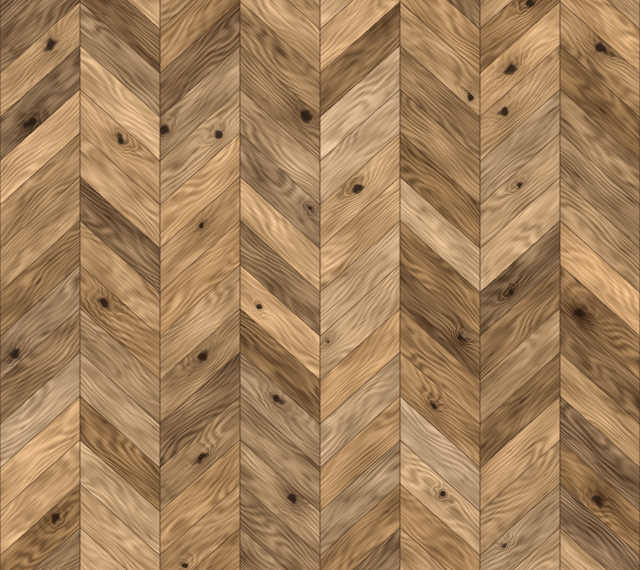
Give the GLSL for this texture, as a Shadertoy shader.

```glsl
// Chevron parquet: eight columns of slanted planks, mirrored in pairs.
// Each plank gets its own tone, tint, grain and sometimes a knot, all from
// hashed plank ids and gradient noise; thin dark joints separate the planks.

const float COLUMNS = 8.0;
const float PLANKS_DOWN = 13.0;
const float FLOOR_HEIGHT = 7.146;   // in column widths
const float SLOPE = 0.9;            // rise of a plank across one column
const float PHASE = 0.33;           // vertical offset, in planks
const float TAU = 6.2832;

const vec3 DARK_WOOD  = vec3(0.29, 0.20, 0.12);
const vec3 MID_WOOD   = vec3(0.64, 0.50, 0.35);
const vec3 PALE_WOOD  = vec3(0.94, 0.78, 0.60);
const vec3 KNOT_COLOR = vec3(0.15, 0.10, 0.07);
const vec3 SEAM_COLOR = vec3(0.24, 0.16, 0.10);

float hash(vec2 p) {
    vec3 q = fract(p.xyx * vec3(0.1031, 0.1030, 0.0973));
    q += dot(q, q.yzx + 33.33);
    return fract((q.x + q.y) * q.z);
}

float cornerSlope(vec2 cell, vec2 offset) {
    float angle = TAU * hash(cell);
    return dot(vec2(cos(angle), sin(angle)), offset);
}

float gradientNoise(vec2 p) {
    vec2 i = floor(p), f = fract(p);
    vec2 u = f * f * f * (f * (f * 6.0 - 15.0) + 10.0);
    vec2 e = vec2(1.0, 0.0);
    float low  = mix(cornerSlope(i, f), cornerSlope(i + e, f - e), u.x);
    float high = mix(cornerSlope(i + e.yx, f - e.yx),
                     cornerSlope(i + 1.0, f - 1.0), u.x);
    return mix(low, high, u.y);
}

// Coverage of a line with the given half width, softened over one pixel
float lineMask(float dist, float halfWidth, float pixel) {
    return clamp((halfWidth - dist) / pixel + 0.5, 0.0, 1.0);
}

vec3 woodRamp(float tone) {
    vec3 lower = mix(DARK_WOOD, MID_WOOD, clamp(tone * 2.0, 0.0, 1.0));
    return mix(lower, PALE_WOOD, clamp(tone * 2.0 - 1.0, 0.0, 1.0));
}

// p.x runs along the plank, p.y across it
vec3 plankColor(vec2 p, vec2 id, float thickness) {
    vec2 shift = 60.0 * vec2(hash(id + 3.1), hash(id + 7.7));
    vec2 g = p + shift;

    // Knot position and size; most planks have none
    float hasKnot = step(0.66, hash(id + 11.3));
    vec2 center = vec2(0.25 + hash(id + 17.9),
                       thickness * mix(0.2, 0.8, hash(id + 23.5)));
    float size = mix(0.025, 0.075, hash(id + 31.7));
    vec2 toKnot = (p - center) * vec2(0.75, 1.1);
    float r = length(toKnot) + 0.05 * gradientNoise(g * 13.0);
    float core = hasKnot * (1.0 - smoothstep(size * 0.4, size * 1.3, r));
    float halo = hasKnot * exp(-r * r / (size * size * 7.0));

    // Growth rings, stretched into long arches and bent around the knot
    float warp = gradientNoise(g * vec2(0.9, 2.6));
    float wobble = gradientNoise(g * vec2(3.0, 9.0));
    float ringPhase = g.y * 13.0 + warp * 5.0 + wobble * 0.7 + halo * 2.5;
    float rings = sin(TAU * ringPhase);
    float ringStrength = 0.05 + 0.09 * smoothstep(-0.2, 0.4,
                         gradientNoise(g * vec2(1.3, 3.5) + 9.0));

    // Fine fibres, soft stains and short dark flecks
    float fibre = gradientNoise(g * vec2(3.5, 48.0));
    float stain = gradientNoise(g * vec2(1.6, 4.5) + 21.0);
    float fleck = smoothstep(0.3, 0.6, gradientNoise(g * vec2(4.0, 14.0) + 37.0));

    float tone = 0.53 + 0.46 * (hash(id + 41.3) - 0.5);
    tone += rings * ringStrength + fibre * 0.22 + stain * 0.28;
    tone -= fleck * 0.16 + halo * 0.22;

    // Tint from greyish to warm
    vec3 color = woodRamp(tone);
    float warmth = hash(id + 53.9) - 0.5;
    color *= 1.0 + warmth * vec3(0.05, -0.01, -0.13);
    return mix(color, KNOT_COLOR, core * 0.85);
}

void mainImage(out vec4 fragColor, in vec2 fragCoord) {
    vec2 p = fragCoord / iResolution.xy * vec2(COLUMNS, FLOOR_HEIGHT);
    float pixel = COLUMNS / iResolution.x;

    // Mirror every second column so all planks rise with x
    float column = floor(p.x);
    float x = fract(p.x);
    float mirrored = mod(column, 2.0) < 0.5 ? x : 1.0 - x;

    // Shear the column to cut it into planks
    float plankHeight = FLOOR_HEIGHT / PLANKS_DOWN;
    float level = (p.y - SLOPE * mirrored) / plankHeight - PHASE;
    float v = fract(level);
    vec2 id = vec2(column, floor(level) + 20.0);

    // Turn into plank coordinates: along and across
    float slant = inversesqrt(1.0 + SLOPE * SLOPE);
    float thickness = plankHeight * slant;
    vec2 plank = vec2(mirrored / slant + SLOPE * v * thickness, v * thickness);
    vec3 color = plankColor(plank, id, thickness);

    // Joints between planks and between columns
    float edge = min(v, 1.0 - v) * thickness;
    float side = min(x, 1.0 - x);
    color = mix(color, SEAM_COLOR, 0.6 * lineMask(edge, 0.005, pixel));
    color = mix(color, SEAM_COLOR, 0.7 * lineMask(side, 0.006, pixel));
    fragColor = vec4(color, 1.0);
}
```
